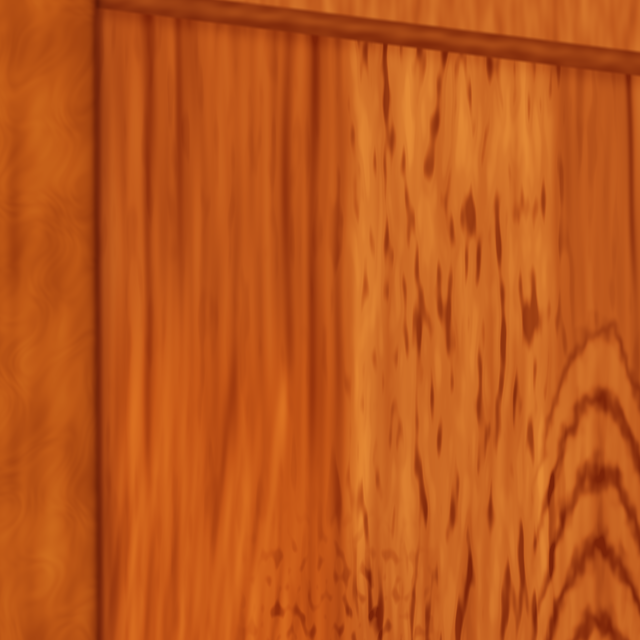
Give the GLSL for this texture, as a Shadertoy shader.

```glsl
#define GROOVE_X 0.150
#define RAIL_Y 0.987
#define RAIL_SLOPE 0.125
#define RAIL_HEIGHT 0.038
#define ARCH_X 0.935
#define ARCH_PERIOD 0.115
#define ARCH_CURVE 24.0
#define FAN_LEAN 0.11
#define PORE_STRENGTH 0.62
#define DARK_WOOD vec3(0.55, 0.19, 0.05)
#define MID_WOOD vec3(0.755, 0.355, 0.115)
#define LIGHT_WOOD vec3(0.88, 0.52, 0.20)

vec2 randomGradient(vec2 cell) {
    vec3 q = fract(cell.xyx * vec3(0.1031, 0.1030, 0.0973));
    q += dot(q, q.yzx + 33.33);
    float angle = 6.2832 * fract((q.x + q.y) * q.z);
    return vec2(cos(angle), sin(angle));
}

// Gradient noise, roughly -0.7 to 0.7
float noise(vec2 p) {
    vec2 i = floor(p), f = fract(p);
    vec2 u = f * f * f * (f * (f * 6.0 - 15.0) + 10.0);
    vec2 e = vec2(0.0, 1.0);
    float a = dot(randomGradient(i), f);
    float b = dot(randomGradient(i + e.yx), f - e.yx);
    float c = dot(randomGradient(i + e.xy), f - e.xy);
    float d = dot(randomGradient(i + e.yy), f - e.yy);
    return mix(mix(a, b, u.x), mix(c, d, u.x), u.y);
}

float bump(float x, float center, float width) {
    float d = (x - center) / width;
    return exp(-d * d);
}

float box(float x, float lo, float hi, float soft) {
    return smoothstep(lo - soft, lo + soft, x) * (1.0 - smoothstep(hi - soft, hi + soft, x));
}

// Tone 0 is dark, 0.5 middle, 1 light
vec3 woodColor(float tone) {
    tone = clamp(tone, -0.15, 1.05);
    return tone < 0.5 ? mix(DARK_WOOD, MID_WOOD, tone * 2.0)
                      : mix(MID_WOOD, LIGHT_WOOD, tone * 2.0 - 1.0);
}

// Nested arches of grain at the lower right
float archTone(vec2 p) {
    float dx = p.x - ARCH_X;
    float level = p.y + ARCH_CURVE * dx * dx;
    level += 0.030 * noise(p * vec2(38.0, 16.0)) + 0.018 * noise(p * vec2(90.0, 40.0));
    float ring = 0.5 + 0.5 * cos(6.2832 * (level - 0.375) / ARCH_PERIOD);
    float mask = box(dx, -0.095, 0.12, 0.02) * (1.0 - smoothstep(0.46, 0.53, level));
    float core = bump(dx, 0.004 * noise(p * vec2(3.0, 20.0)), 0.009) * box(p.y, 0.03, 0.43, 0.06);
    return mask * (0.18 - 0.62 * pow(ring, 2.5)) - 0.35 * core;
}

float panelTone(vec2 p) {
    float x = p.x + 0.006 * noise(vec2(p.x * 9.0, p.y * 3.5));
    float y = p.y;
    float pale = box(x, 0.545, 0.86, 0.018);
    float fan = box(x, 0.16, 0.45, 0.03) * (1.0 - smoothstep(0.20, 0.44, y));

    // Broad figure, then long grain
    float tone = 0.47 + 0.23 * pale + 0.05 * noise(p * vec2(6.0, 3.0));
    tone += 0.26 * noise(vec2(x * 32.0, y * 1.8));
    tone += 0.20 * noise(vec2(x * 75.0, y * 4.0 + 7.0));

    // Separate dark and light streaks
    float upper = smoothstep(0.18, 0.42, y);
    tone -= 0.32 * bump(x, 0.231, 0.009) * upper;
    tone -= 0.28 * bump(x, 0.280, 0.008) * smoothstep(0.45, 0.65, y);
    tone -= 0.32 * bump(x, 0.449, 0.008) * smoothstep(0.35, 0.50, y);
    tone -= 0.40 * bump(x, 0.489, 0.010) * smoothstep(0.22, 0.42, y);
    tone -= 0.20 * bump(x, 0.530, 0.007);
    tone -= 0.45 * bump(x, 0.990 - 0.03 * (y - 0.6), 0.005) * smoothstep(0.50, 0.66, y);
    tone -= 0.30 * bump(x, 0.735, 0.009) * (1.0 - smoothstep(0.15, 0.35, y));
    tone += 0.22 * bump(x, 0.215, 0.014) * box(y, 0.18, 0.85, 0.10);
    tone += 0.20 * bump(x, 0.560, 0.015) * box(y, 0.12, 0.92, 0.08);
    tone += 0.14 * bump(x, 0.850, 0.020) * box(y, 0.50, 0.85, 0.06);

    // Short dark pores in the pale strip
    float poreField = noise(vec2(x * 62.0, y * 7.0)) + 0.5 * noise(vec2(x * 105.0, y * 17.0));
    float poreArea = 0.15 + 0.85 * box(x, 0.54, 0.87, 0.03);
    tone -= PORE_STRENGTH * poreArea * smoothstep(0.10, 0.52, poreField);
    tone += 0.14 * pale * smoothstep(0.05, 0.45, -poreField);
    tone -= 0.13 * pale * (1.0 - smoothstep(0.0, 0.30, y));

    // Leaning strokes at the lower left
    float lean = p.x - FAN_LEAN * y;
    float strokes = noise(vec2(lean * 44.0, y * 2.2 + 3.0)) + 0.4 * noise(vec2(lean * 95.0, y * 6.0));
    tone += fan * (0.07 + 0.38 * strokes);
    tone -= 0.28 * bump(lean, 0.318, 0.009) * box(y, 0.12, 0.43, 0.08);
    tone += 0.22 * bump(lean, 0.400, 0.010) * box(y, 0.02, 0.40, 0.05);

    // Speckle along the bottom
    float speckle = smoothstep(0.05, 0.45, noise(p * vec2(75.0, 34.0)));
    tone -= 0.38 * speckle * box(x, 0.40, 0.66, 0.05) * (1.0 - smoothstep(0.04, 0.25, y));
    return tone + archTone(p);
}

float stileTone(vec2 p) {
    float tone = 0.47 + 0.09 * cos(6.2832 * (p.y - 0.76) / 0.31) * bump(p.x, 0.07, 0.05);
    tone += 0.20 * noise(vec2(p.x * 32.0, p.y * 2.0)) + 0.20 * noise(p * vec2(22.0, 10.0));
    tone += 0.10 * noise(p * vec2(60.0, 30.0) + 5.0 * noise(p * 12.0));
    return tone - 0.13 * bump(p.x, 0.02, 0.012) - 0.12 * smoothstep(0.11, 0.15, p.x);
}

void mainImage(out vec4 fragColor, in vec2 fragCoord) {
    vec2 p = fragCoord / iResolution.xy;
    float groove = p.x - GROOVE_X - 0.006 * (1.0 - p.y);
    float rail = p.y - RAIL_Y + RAIL_SLOPE * (p.x - GROOVE_X);
    float inPanel = smoothstep(-0.004, 0.004, groove);

    // Panel with a soft shadow below the rail
    float tone = panelTone(p) - 0.22 * bump(rail, 0.0, 0.018);
    vec3 panel = woodColor(tone);
    float redArea = box(p.x, 0.16, 0.54, 0.05) * (1.0 - 0.6 * smoothstep(0.35, 0.60, p.y));
    panel *= mix(vec3(1.0), vec3(1.03, 0.96, 0.78), redArea);

    // Rail molding and the wood above it
    float h = rail / RAIL_HEIGHT;
    float railTone = 0.02 + 0.25 * bump(h, 0.58, 0.25) + 0.18 * noise(p * vec2(28.0, 65.0));
    panel = mix(panel, woodColor(railTone) * 0.96, smoothstep(-0.003, 0.004, rail));
    float aboveTone = 0.60 + 0.30 * noise(p * vec2(42.0, 8.0)) + 0.18 * noise(p * vec2(85.0, 18.0));
    panel = mix(panel, woodColor(aboveTone), smoothstep(-0.004, 0.004, rail - RAIL_HEIGHT));

    // Left stile and the groove beside it
    vec3 stile = woodColor(stileTone(p)) * vec3(1.0, 0.98, 0.75);
    vec3 color = mix(stile, panel, inPanel);
    float shade = 0.30 * bump(groove, 0.0, 0.007) + 0.15 * bump(groove, 0.0, 0.022);
    color *= 1.0 - shade * vec3(0.75, 1.15, 1.2);
    fragColor = vec4(clamp(color, 0.0, 1.0), 1.0);
}
```
